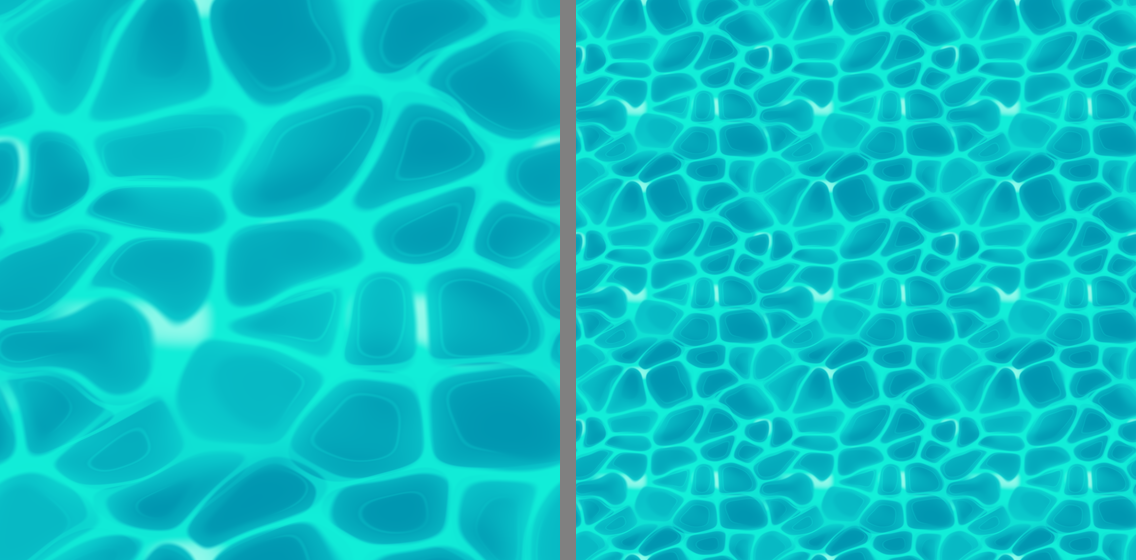
Left, the tile; right, the same tile 3 across and 3 down.
This texture is drawn by a Shadertoy shader. Its source:

```glsl
const vec3 DEEP = vec3(0.0, 0.585, 0.69);
const vec3 SHALLOW = vec3(0.035, 0.765, 0.79);
const vec3 CAUSTIC = vec3(0.07, 0.94, 0.85);
const vec3 GLINT = vec3(0.72, 0.99, 0.94);
const vec2 CELLS = vec2(5.0, 6.0);      // whole repeats per canvas
const vec2 STRETCH = vec2(0.85, 1.06);  // metric along and across the tilt
const float TILT = 0.38;
const float JITTER = 0.84;
const float ROUNDING = 14.0;            // lower is rounder
const float LINE_WIDTH = 0.034;         // in cell units
const float STRAND_WIDTH = 0.02;
const float WARP = 0.045;
const float STRAND_SPLIT = 0.022;

float hash(vec2 p) {
    return fract(sin(dot(p, vec2(127.1, 311.7))) * 43758.5453);
}

vec2 hash2(vec2 p) {
    return vec2(hash(p), hash(p + vec2(37.3, 17.9)));
}

// Value noise that wraps after a whole number of periods
float noise(vec2 uv, vec2 period, float seed) {
    vec2 p = uv * period;
    vec2 i = floor(p);
    vec2 f = fract(p);
    f = f * f * f * (f * (f * 6.0 - 15.0) + 10.0);
    vec2 lo = mod(i, period) + seed;
    vec2 hi = mod(i + 1.0, period) + seed;
    return mix(mix(hash(lo), hash(vec2(hi.x, lo.y)), f.x),
               mix(hash(vec2(lo.x, hi.y)), hash(hi), f.x), f.y);
}

vec2 drift(vec2 uv, vec2 period, float seed) {
    return 2.0 * vec2(noise(uv, period, seed), noise(uv, period, seed + 51.7)) - 1.0;
}

// Offset to a cell's seed point, in the tilted and stretched metric
vec2 seedOffset(vec2 cell, vec2 p) {
    vec2 r = cell + 0.5 + JITTER * (hash2(mod(cell, CELLS) + 3.0) - 0.5) - p;
    float c = cos(TILT);
    float s = sin(TILT);
    return STRETCH * vec2(c * r.x + s * r.y, c * r.y - s * r.x);
}

// Rounded distance to the nearest cell border
float borderDistance(vec2 uv) {
    vec2 p = uv * CELLS;
    vec2 home = floor(p);
    vec2 nearest = vec2(9.0);
    for (int y = -2; y <= 2; y++)
    for (int x = -2; x <= 2; x++) {
        vec2 r = seedOffset(home + vec2(x, y), p);
        if (dot(r, r) < dot(nearest, nearest)) nearest = r;
    }
    float sum = 0.0;
    for (int y = -2; y <= 2; y++)
    for (int x = -2; x <= 2; x++) {
        vec2 r = seedOffset(home + vec2(x, y), p);
        vec2 gap = r - nearest;
        if (dot(gap, gap) > 1e-4)
            sum += exp(-ROUNDING * dot(0.5 * (r + nearest), normalize(gap)));
    }
    return max(-log(sum) / ROUNDING, 0.0);
}

float stroke(float d, float width) {
    return 1.0 - smoothstep(0.25 * width, 1.6 * width, d);
}

void mainImage(out vec4 fragColor, in vec2 fragCoord) {
    vec2 uv = fragCoord / iResolution.xy;

    // Two strands of the same web that split and rejoin
    vec2 bent = uv + WARP * drift(uv, vec2(4.0), 11.0)
                   + 0.25 * WARP * drift(uv, vec2(9.0), 23.0);
    float web = borderDistance(bent);
    float strand = borderDistance(bent + STRAND_SPLIT * drift(uv, vec2(7.0), 71.0));

    // Light focused along the web
    float focus = smoothstep(0.2, 0.7, noise(uv, vec2(4.0, 5.0), 31.0));
    float fade = smoothstep(0.3, 0.7, noise(uv, vec2(5.0), 43.0));
    float lines = stroke(web, LINE_WIDTH * mix(0.65, 1.2, focus)) * mix(0.32, 0.88, focus);
    float strands = stroke(strand, STRAND_WIDTH) * mix(0.15, 0.6, fade);

    // Faint inner rim of each cell
    float level = 0.04 + 0.22 * noise(uv, vec2(6.0), 83.0);
    float rim = 1.0 - smoothstep(0.0, 0.02, abs(web - level));
    float shelf = 1.0 - smoothstep(level - 0.05, level + 0.05, web);

    // Soft halo and drifting clouds of light
    float cloud = 0.7 * noise(bent, vec2(3.0, 4.0), 5.0)
                + 0.3 * noise(bent, vec2(7.0, 9.0), 17.0);
    float halo = exp(-web / 0.11) * mix(0.22, 0.42, focus);
    float glow = halo + 0.1 * shelf + 0.15 * rim * fade
               + 0.38 * smoothstep(0.45, 0.85, cloud);

    float light = 1.0 - (1.0 - min(glow, 1.0)) * (1.0 - lines) * (1.0 - strands);
    vec3 color = mix(DEEP, SHALLOW, min(2.0 * light, 1.0));
    color = mix(color, CAUSTIC, max(2.0 * light - 1.0, 0.0));

    // Rare pale glints on the strongest lines
    float glint = smoothstep(0.82, 0.96, noise(uv, vec2(6.0, 7.0), 97.0));
    color = mix(color, GLINT, 0.8 * glint * focus * stroke(web, 1.3 * LINE_WIDTH));

    fragColor = vec4(color, 1.0);
}
```
